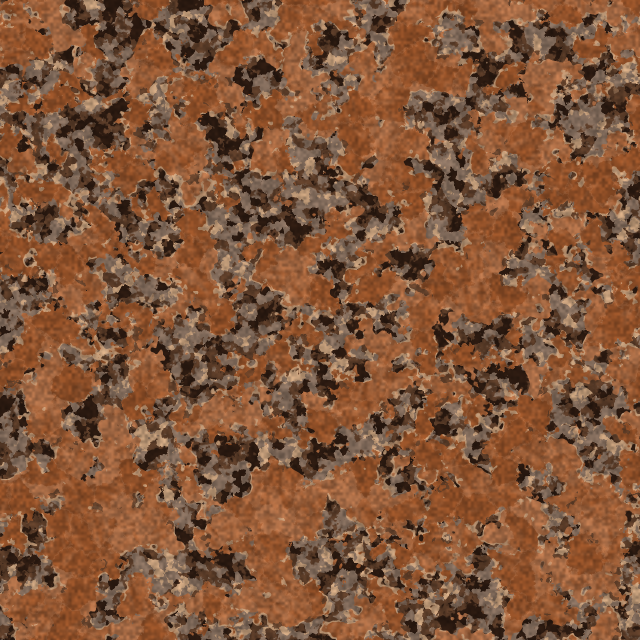
Write a Shadertoy shader that draws this texture.

```glsl
// Polished red granite: large orange feldspar crystals, interrupted by ragged
// clusters of small black, brown and grey grains with pale tan rims.
// Warped Voronoi cells give the crystals; fractal noise places the clusters.

const vec3 DEEP_ORANGE = vec3(0.54, 0.295, 0.145);
const vec3 PALE_ORANGE = vec3(0.645, 0.415, 0.27);
const vec3 TAN         = vec3(0.72, 0.58, 0.45);
const vec3 GREY        = vec3(0.49, 0.405, 0.345);
const vec3 BROWN       = vec3(0.34, 0.225, 0.15);
const vec3 BLACK       = vec3(0.16, 0.095, 0.06);

const float CRYSTAL_SCALE = 21.0;   // feldspar crystals across the canvas
const float CLUSTER_SCALE = 17.0;   // dark clusters across the canvas
const float GRAIN_SCALE   = 74.0;   // small mineral grains across the canvas
const float SPECK_SCALE   = 210.0;  // finest mottling
const float CLUSTER_LEVEL = 0.515;  // higher leaves more feldspar
const float RIM_WIDTH     = 0.030;  // reach of the tan rim, in field units
const float SPECK_DEPTH   = 0.34;   // strength of the finest mottling
const int   AA            = 2;      // samples per pixel side

vec2 hash2(vec2 p) {
    vec3 q = fract(vec3(p.xyx) * vec3(0.1031, 0.1030, 0.0973));
    q += dot(q, q.yzx + 33.33);
    return fract((q.xx + q.yz) * q.zy);
}

float noise(vec2 p) {
    vec2 cell = floor(p), f = fract(p);
    f = f * f * (3.0 - 2.0 * f);
    float low  = mix(hash2(cell).x, hash2(cell + vec2(1, 0)).x, f.x);
    float high = mix(hash2(cell + vec2(0, 1)).x, hash2(cell + vec2(1, 1)).x, f.x);
    return mix(low, high, f.y);
}

float fbm(vec2 p) {
    const mat2 TURN = mat2(1.68, 1.26, -1.26, 1.68);
    float sum = 0.0, total = 0.0, weight = 1.0;
    for (int i = 0; i < 4; i++) {
        sum += weight * noise(p);
        total += weight;
        weight *= 0.65;
        p = TURN * p + 17.3;
    }
    return sum / total;
}

// Voronoi cell: two random values of the nearest seed, and border closeness.
vec3 voronoi(vec2 p) {
    vec2 cell = floor(p), id = cell;
    float nearest = 8.0, second = 8.0;
    for (int y = -1; y <= 1; y++)
    for (int x = -1; x <= 1; x++) {
        vec2 c = cell + vec2(x, y);
        float d = distance(p, c + hash2(c));
        if (d < nearest) {
            second = nearest;
            nearest = d;
            id = c;
        } else {
            second = min(second, d);
        }
    }
    return vec3(hash2(id + 71.7), second - nearest);
}

// Orange crystal with its own tone, cleavage direction and thin pale border.
vec3 feldspar(vec2 p, vec3 crystal) {
    float angle = 6.2832 * crystal.y;
    vec2 along = vec2(cos(angle), sin(angle));
    vec2 q = vec2(dot(p, along), dot(p, vec2(-along.y, along.x)));
    float cleavage = noise(q * vec2(38.0, 150.0));
    float tone = 0.40 * crystal.x + 0.35 * fbm(p * 48.0 + 9.0) + 0.25 * cleavage;
    vec3 color = mix(DEEP_ORANGE, PALE_ORANGE, smoothstep(0.30, 0.72, tone));
    float border = 1.0 - smoothstep(0.02, 0.10, crystal.z);
    return mix(color, PALE_ORANGE, 0.45 * border);
}

// Small grain, black to tan, with neighbours tending to the same mineral.
vec3 mineral(vec2 p, vec3 grain) {
    float kind = grain.x + 1.3 * (fbm(p * 36.0 + 41.0) - 0.5);
    vec3 color = mix(BLACK, BROWN, smoothstep(0.17, 0.27, kind));
    color = mix(color, GREY, smoothstep(0.46, 0.56, kind));
    return mix(color, TAN, smoothstep(0.92, 1.0, kind));
}

vec3 granite(vec2 p) {
    vec2 wobble = vec2(fbm(p * 60.0), fbm(p * 60.0 + 53.0)) - 0.5;
    vec3 crystal = voronoi((p + 0.035 * wobble) * CRYSTAL_SCALE);
    vec3 grain = voronoi((p + 0.020 * wobble.yx) * GRAIN_SCALE + 31.0);

    // Crystals push the cluster field up or down, so its outline turns angular.
    float field = fbm(p * CLUSTER_SCALE + 5.0) + 0.22 * (crystal.x - 0.5)
                + 0.05 * (grain.y - 0.5) - CLUSTER_LEVEL;
    vec3 color = mix(feldspar(p, crystal), mineral(p, grain),
                     smoothstep(-0.008, 0.008, field));

    // Tan rims and stray dark flecks.
    float rim = 1.0 - smoothstep(0.6 * RIM_WIDTH, RIM_WIDTH, abs(field));
    color = mix(color, TAN, 0.85 * rim * smoothstep(0.52, 0.62, grain.y));
    float fleck = smoothstep(0.94, 0.96, grain.x) * step(-0.10, field);
    color = mix(color, BROWN, 0.8 * fleck * step(field, 0.0));

    float speck = noise(p * SPECK_SCALE) + 0.5 * noise(p * SPECK_SCALE * 0.53) - 0.75;
    return color * (1.0 + SPECK_DEPTH * speck);
}

void mainImage(out vec4 fragColor, in vec2 fragCoord) {
    vec3 sum = vec3(0.0);
    for (int y = 0; y < AA; y++)
    for (int x = 0; x < AA; x++) {
        vec2 offset = (vec2(x, y) + 0.5) / float(AA) - 0.5;
        sum += granite((fragCoord + offset) / iResolution.y);
    }
    fragColor = vec4(sum / float(AA * AA), 1.0);
}
```
